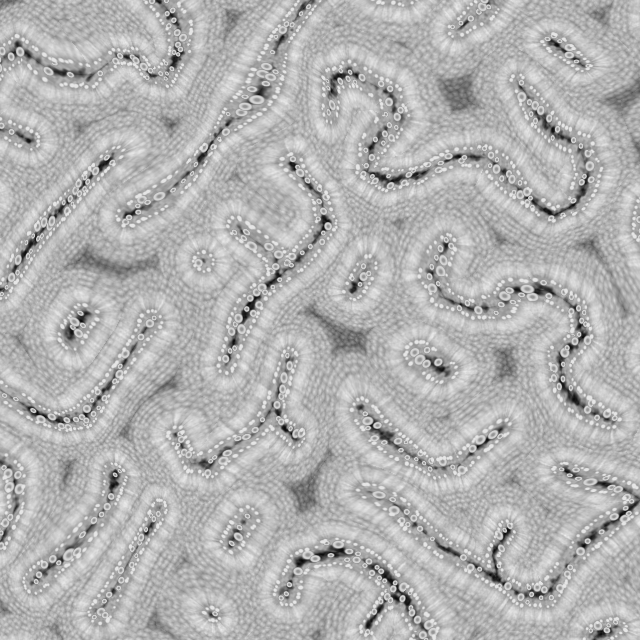
Reproduce this texture procedurally as a Shadertoy shader.

```glsl
// Grey labyrinth of dark branching veins edged with beads, bubbles and fibres.

const float VEINS_ACROSS = 9.4;
const float BEAD_CELL = 0.077;
const float BUBBLE_CELL = 0.135;
const float GRAIN_CELL = 0.08;

vec2 hash22(vec2 p) {
    vec3 q = fract(p.xyx * vec3(0.1031, 0.1030, 0.0973));
    q += dot(q, q.yzx + 33.33);
    return fract((q.xx + q.yz) * q.zy);
}

float noise(vec2 p) {
    vec2 i = floor(p), f = fract(p);
    f = f * f * f * (f * (f * 6.0 - 15.0) + 10.0);
    float low = mix(hash22(i).x, hash22(i + vec2(1, 0)).x, f.x);
    float high = mix(hash22(i + vec2(0, 1)).x, hash22(i + vec2(1, 1)).x, f.x);
    return mix(low, high, f.y);
}

// Jittered node of a square lattice
vec2 nodeAt(vec2 id) { return id + (hash22(id + 71.0) - 0.5) * 0.4; }

// Step from a node to the neighbour it is joined to, zero for a dead end
vec2 linkOf(vec2 id) {
    vec2 h = hash22(id + 19.0);
    if (h.x < 0.1) return vec2(0);
    float turn = noise(id * 0.45 + 5.0) + (h.y - 0.5) * 0.9;
    vec2 along = turn < 0.5 ? vec2(1, 0) : vec2(0, 1);
    return h.x < 0.3 ? -along : along;
}

vec2 footOn(vec2 p, vec4 vein) {
    vec2 along = vein.zw - vein.xy;
    float h = dot(p - vein.xy, along) / max(dot(along, along), 1e-4);
    return vein.xy + along * clamp(h, 0.0, 1.0);
}

vec4 closer(vec2 p, vec4 a, vec4 b) {
    return distance(p, footOn(p, a)) < distance(p, footOn(p, b)) ? a : b;
}

// End points of the closest vein segment; corners between links are cut
vec4 nearestVein(vec2 p) {
    vec2 base = floor(p + 0.5);
    vec4 best = vec4(-1e3);
    for (int j = -2; j <= 2; j++)
    for (int i = -2; i <= 2; i++) {
        vec2 id = base + vec2(i, j);
        vec2 next = id + linkOf(id);
        vec2 a = nodeAt(id), b = nodeAt(next), c = nodeAt(next + linkOf(next));
        vec2 bend = mix(a, b, 0.72);
        best = closer(p, vec4(mix(a, b, 0.22), bend), best);
        best = closer(p, vec4(bend, mix(b, c, 0.28)), best);
    }
    return best;
}

float veinWidth(vec2 foot) { return mix(0.09, 0.19, noise(foot * 1.7 + 3.0)); }

float disc(float d, float radius, float blur) {
    return 1.0 - smoothstep(radius - blur, radius + blur, d);
}

vec2 scatter(vec2 cell, float size, float seed) {
    return (cell + 0.2 + 0.6 * hash22(cell + seed)) * size;
}

// Distance to the closest scattered grain, in cells
float grains(vec2 p, float size) {
    float d = 1.0;
    for (int k = 0; k < 9; k++) {
        vec2 cell = floor(p / size) + vec2(k % 3 - 1, k / 3 - 1);
        d = min(d, distance(p, scatter(cell, size, 7.0)) / size);
    }
    return d;
}

// Small bright beads pulled onto the rim of the vein
float addBeads(float shade, vec2 p, vec4 vein, float pixel) {
    for (int k = 0; k < 9; k++) {
        vec2 cell = floor(p / BEAD_CELL) + vec2(k % 3 - 1, k / 3 - 1);
        vec2 seedPoint = scatter(cell, BEAD_CELL, 40.0);
        vec2 foot = footOn(seedPoint, vein);
        vec2 away = seedPoint - foot;
        float rim = veinWidth(foot);
        if (abs(length(away) - rim) > 0.037) continue;
        vec2 center = foot + normalize(away) * mix(rim, length(away), 0.3);
        float radius = mix(0.017, 0.031, hash22(cell + 90.0).x);
        shade = mix(shade, 0.9, disc(distance(p, center), radius, 0.5 * pixel + 0.006));
    }
    return shade;
}

// Ringed bubbles floating in the core of the vein
float addBubbles(float shade, vec2 p, vec4 vein, float pixel) {
    for (int k = 0; k < 9; k++) {
        vec2 cell = floor(p / BUBBLE_CELL) + vec2(k % 3 - 1, k / 3 - 1);
        vec2 center = scatter(cell, BUBBLE_CELL, 13.0);
        vec2 foot = footOn(center, vein), h = hash22(cell + 55.0);
        if (h.x > 0.72 || distance(center, foot) > 0.75 * veinWidth(foot)) continue;
        float radius = mix(0.04, 0.082, h.y * h.y);
        float x = distance(p, center) / radius;
        float ring = 0.58 + 0.25 * smoothstep(0.15, 0.65, x) - 0.24 * smoothstep(0.72, 1.0, x);
        shade = mix(shade, ring, disc(x * radius, radius, 0.5 * pixel + 0.004));
    }
    return shade;
}

void mainImage(out vec4 fragColor, in vec2 fragCoord) {
    float pixel = VEINS_ACROSS / iResolution.y;
    vec2 p = mat2(0.8, 0.6, -0.6, 0.8) * fragCoord * pixel + 20.0;
    p += 0.36 * (vec2(noise(p * 0.8), noise(p * 0.8 + 37.0)) - 0.5);

    vec4 vein = nearestVein(p);
    vec2 foot = footOn(p, vein);
    float d = distance(p, foot);
    vec2 outward = (p - foot) / max(d, 1e-4);
    float width = veinWidth(foot);
    float beyond = d - width;

    // Pale flanks with fibres, granular rows halfway between veins
    float medial = smoothstep(0.16, 0.29, beyond);
    vec2 root = foot + outward * 0.3 + 0.012 * noise(p * 13.0);
    float fibre = 0.65 * noise(root * 19.0) + 0.35 * noise(root * 39.0);
    float shade = mix(0.60, 0.80, smoothstep(-0.01, 0.12, beyond)) - 0.11 * medial;
    shade += (fibre - 0.5) * 0.21 * smoothstep(0.0, 0.05, beyond) * (1.0 - 0.7 * medial);
    shade += mix(0.06, 0.24, medial) * (0.42 - grains(p, GRAIN_CELL));
    shade += 0.03 * medial * cos(beyond * 76.0);
    shade += 0.06 * (noise(p * 40.0) - 0.5);
    shade -= 0.25 * smoothstep(0.60, 0.78, d);

    // Cloudy dark core, black only in places
    float cloud = 0.5 * noise(p * 3.5) + 0.5 * noise(p * 16.0);
    float core = mix(0.09, 0.65, smoothstep(0.0, 0.85, d / width + 1.15 * (cloud - 0.27)));
    core += 0.14 * (noise(p * 30.0) - 0.5);
    shade = mix(core, shade, smoothstep(-0.03, 0.03, beyond));

    shade = addBubbles(shade, p, vein, pixel);
    shade = addBeads(shade, p, vein, pixel);
    fragColor = vec4(vec3(clamp(shade, 0.0, 1.0)), 1.0);
}
```
